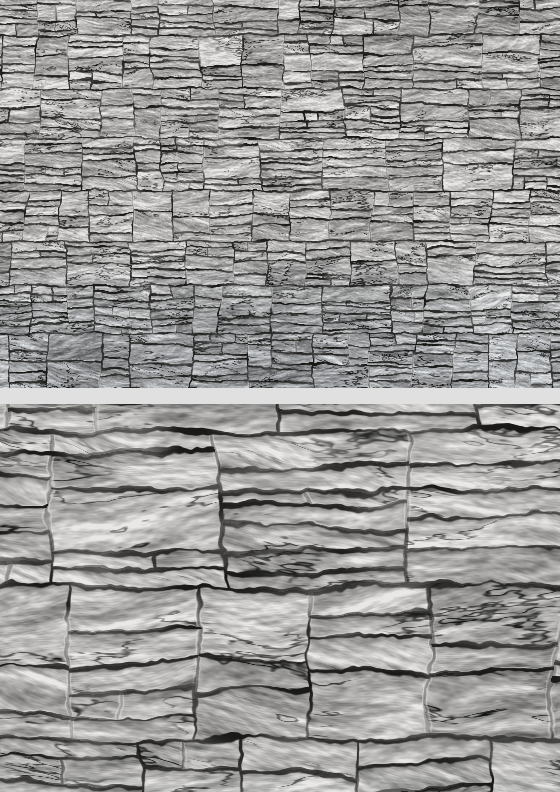
Top, the full canvas; bottom, a detail of the centre.
Reproduce this texture procedurally as a Shadertoy shader.

```glsl
// Dry-stacked grey slate wall: panels two courses high are cut at random into
// blocks and thin slabs by slanted splits, then shaded with stretched noise for
// the cleft grain, thin dark joints and pale traces of mortar.

#define COURSES 15.5        // courses over the canvas height
#define PANEL_WIDTH 4.8     // width before cutting, in courses
#define SLAB_CHANCE 0.27    // chance per cut of a flat split
#define JOINT_WIDTH 0.022   // half width of the open joints
#define EDGE_WOBBLE 0.14    // roughness of the stone outlines
#define BASE_TONE 0.695     // mean grey of the stone faces
#define STONE_VARIETY 0.15  // difference of grey between stones
#define GRAIN_CONTRAST 0.48
#define RELIEF_CONTRAST 0.62
#define CRACK_DEPTH 0.42
#define JOINT_COLOR vec3(0.10, 0.098, 0.09)
#define MORTAR_COLOR vec3(0.86, 0.855, 0.84)

struct Stone {
    vec2 seed;
    float side, top, bottom;  // distances to the joints
};

float hash(vec2 p) {
    return fract(sin(dot(p, vec2(127.1, 311.7))) * 43758.5453);
}

float noise(vec2 p) {
    vec2 cell = floor(p), f = fract(p);
    f = f * f * (3.0 - 2.0 * f);
    float low = mix(hash(cell), hash(cell + vec2(1, 0)), f.x);
    float high = mix(hash(cell + vec2(0, 1)), hash(cell + vec2(1, 1)), f.x);
    return mix(low, high, f.y);
}

// Fractal noise with a mean of one half and strong fine octaves
float fbm(vec2 p) {
    float sum = 0.0, weight = 1.0, total = 0.0;
    for (int i = 0; i < 5; i++) {
        sum += weight * noise(p);
        total += weight;
        p = mat2(1.9, 0.25, -0.1, 2.0) * p + 17.7;
        weight *= 0.68;
    }
    return sum / total;
}

float courseEdge(float row) {
    return 2.0 * row + 0.4 * (hash(vec2(row, 3.1)) - 0.5);
}

Stone findStone(vec2 p) {
    // Panel holding the point
    float row = floor(0.5 * p.y);
    if (p.y < courseEdge(row)) row -= 1.0;
    else if (p.y >= courseEdge(row + 1.0)) row += 1.0;
    p.x += 20.0 * hash(vec2(row, 8.7));
    float column = floor(p.x / PANEL_WIDTH);
    vec2 lo = vec2(column * PANEL_WIDTH, courseEdge(row));
    vec2 hi = vec2(lo.x + PANEL_WIDTH, courseEdge(row + 1.0));
    Stone s = Stone(vec2(row, column), min(p.x - lo.x, hi.x - p.x), hi.y - p.y, p.y - lo.y);

    // Cut the panel again and again, keeping the part around the point
    for (int i = 0; i < 7; i++) {
        vec2 size = hi - lo, middle = 0.5 * (lo + hi);
        float choice = hash(s.seed + 2.3);
        float tilt = hash(s.seed + 5.9) - 0.5;
        vec2 cut = mix(lo, hi, mix(0.32, 0.68, hash(s.seed + 9.4)));
        float beyond = 0.0;
        bool tall = size.y > 1.25;
        bool slab = size.y > 0.45 && choice > 1.0 - SLAB_CHANCE;
        bool longPiece = size.x > 2.9 || (size.x > 1.3 && size.y < 0.7 && choice < 0.15);
        if (longPiece || (size.x > 2.2 && tall && choice < 0.2)) {
            float d = p.x - cut.x - 0.26 * tilt * (p.y - middle.y);
            beyond = step(0.0, d);
            s.side = min(s.side, abs(d));
            if (d > 0.0) lo.x = cut.x; else hi.x = cut.x;
        } else if (tall || slab) {
            float d = p.y - cut.y - 0.12 * tilt * (p.x - middle.x);
            beyond = step(0.0, d);
            if (d > 0.0) { lo.y = cut.y; s.bottom = min(s.bottom, d); }
            else { hi.y = cut.y; s.top = min(s.top, -d); }
        }
        s.seed = 91.0 * vec2(hash(s.seed + 1.7), hash(s.seed + 4.1 + beyond));
    }
    return s;
}

void mainImage(out vec4 fragColor, in vec2 fragCoord) {
    vec2 wall = fragCoord / iResolution.y;
    vec2 p = wall * COURSES;
    float soft = max(0.025, 0.9 * COURSES / iResolution.y);

    // Rough outlines
    vec2 wobble = vec2(noise(p * 1.7), noise(p * vec2(1.3, 2.0) + 40.0)) - 0.5;
    wobble += 0.40 * (vec2(noise(p * 6.0 + 9.0), noise(p * 5.0 + 70.0)) - 0.5);
    wobble += 0.20 * (vec2(noise(p * 15.0 + 3.0), noise(p * 13.0 + 60.0)) - 0.5);
    Stone s = findStone(p + EDGE_WOBBLE * wobble);

    // Cleft grain, tilted a little in each stone and lit from above
    vec2 g = p + s.seed;
    g.y += 0.45 * (hash(s.seed + 6.6) - 0.5) * p.x + 0.25 * noise(g * vec2(0.9, 1.6));
    vec2 grainScale = vec2(1.0, 3.8);
    float grain = fbm(g * grainScale);
    float relief = grain - fbm((g + vec2(-0.03, 0.06)) * grainScale);
    float tone = BASE_TONE + STONE_VARIETY * (hash(s.seed) - 0.5);
    tone += GRAIN_CONTRAST * (grain - 0.5) + RELIEF_CONTRAST * relief;
    tone += 0.09 * (noise(p * vec2(11.0, 21.0)) - 0.5);

    // Thin layer cracks and broad weathering
    float layer = abs(fbm(g * vec2(0.6, 2.3) + 31.0) - 0.5);
    float crackMask = smoothstep(0.40, 0.70, noise(g * vec2(0.9, 1.5) + 55.0));
    tone -= CRACK_DEPTH * crackMask * (1.0 - smoothstep(0.0, 0.035, layer));
    tone += 0.12 * (noise(wall * 3.0 + 5.0) - 0.5);
    float lowWall = 1.0 - smoothstep(0.05, 0.42, wall.y);
    tone -= 0.07 * lowWall;
    tone *= 1.0 - 0.25 * (1.0 - smoothstep(0.0, 0.13, s.top));
    tone = clamp(tone, 0.08, 0.91);
    vec3 tint = mix(vec3(1.005, 1.0, 0.992), vec3(0.985, 1.0, 1.015), lowWall);
    vec3 color = tone * tint;

    // Pale mortar beside the joints, then the dark gaps
    float mortar = smoothstep(0.45, 0.65, noise(p * 1.1 + 23.0));
    float band = 1.0 - smoothstep(0.03, 0.03 + soft, min(s.side, s.bottom * 1.2));
    color = mix(color, MORTAR_COLOR, 0.6 * mortar * band);
    float width = JOINT_WIDTH * 2.0 * noise(p * 2.3 + 12.0);
    float flatGap = 1.0 - smoothstep(width, width + soft, min(s.top, s.bottom * 1.4));
    float sideGap = 1.0 - smoothstep(0.5 * width, 0.5 * width + soft, s.side);
    float gap = max(flatGap, sideGap * (1.0 - 0.6 * mortar));
    gap *= mix(0.45, 1.1, noise(p * vec2(1.5, 3.0) + 80.0));
    fragColor = vec4(mix(color, JOINT_COLOR, min(gap, 1.0)), 1.0);
}
```
